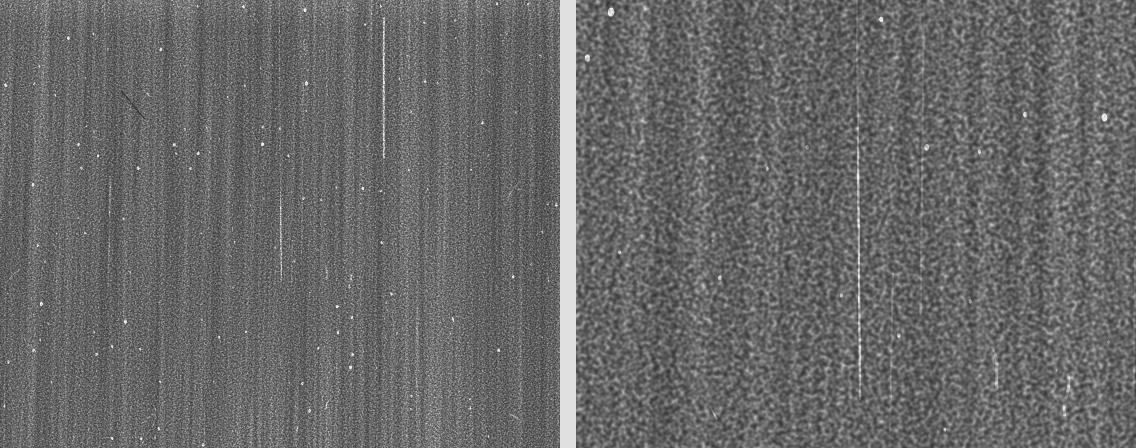
Left, the full canvas; right, a detail of the centre.
This texture is drawn by a WebGL 2 fragment shader. Its source:

```glsl
#version 300 es
precision highp float;

#define BASE_TONE 0.392
#define GRAIN_SCALE 235.0
#define GRAIN_GAIN 0.56
#define STREAK_GAIN 0.20
#define STREAK_LEAN 0.06
#define SCRATCH_COUNT 26
#define SCRATCH_WIDTH 0.0005
#define SCUFF_COUNT 34
#define FLECK_GRID 30.0
#define FLECK_SHARE 0.17

uniform vec2 u_resolution;
out vec4 fragColor;

// Integer hash of a lattice cell to two values in 0..1
vec2 hash2(vec2 cell) {
    uvec2 v = uvec2(ivec2(cell)) * 1664525u + 1013904223u;
    v.x += v.y * 1664525u;
    v.y += v.x * 1664525u;
    v ^= v >> 16u;
    v.x += v.y * 1664525u;
    v.y += v.x * 1664525u;
    v ^= v >> 16u;
    return vec2(v >> 8u) / 16777216.0;
}

float cornerSlope(vec2 cell, vec2 offset) {
    float angle = 6.28319 * hash2(cell).x;
    return dot(vec2(cos(angle), sin(angle)), offset);
}

float gradientNoise(vec2 p) {
    vec2 i = floor(p), f = p - i;
    vec2 w = f * f * f * (f * (f * 6.0 - 15.0) + 10.0);
    vec2 e = vec2(1.0, 0.0);
    float low = mix(cornerSlope(i, f), cornerSlope(i + e, f - e), w.x);
    float high = mix(cornerSlope(i + e.yx, f - e.yx), cornerSlope(i + 1.0, f - 1.0), w.x);
    return mix(low, high, w.y);
}

// Antialiased thin line from a to b
float lineMask(vec2 p, vec2 a, vec2 b, float halfWidth, float pixel) {
    vec2 ab = b - a;
    float t = clamp(dot(p - a, ab) / dot(ab, ab), 0.0, 1.0);
    float d = length(p - a - ab * t);
    return 1.0 - smoothstep(halfWidth, halfWidth + pixel, d);
}

// Long brushed streaks, some upright and some leaning
float streaks(vec2 p, float aspect) {
    float lean = STREAK_LEAN * (1.0 - p.x / aspect);
    float leaningX = p.x - lean * p.y;
    float s = 0.7 * gradientNoise(vec2(p.x * 6.0 + 3.3, p.y * 0.5 + 7.4));
    s += 0.8 * gradientNoise(vec2(leaningX * 38.0 + 11.7, p.y * 0.7 + 2.3));
    s += gradientNoise(vec2(p.x * 95.0 + 5.1, p.y * 0.9 + 13.6));
    s += 0.9 * gradientNoise(vec2(leaningX * 170.0 + 29.0, p.y * 2.3 + 31.2));
    return s;
}

// Fine grain from two turned layers
float grain(vec2 p) {
    vec2 q = mat2(0.8, 0.6, -0.6, 0.8) * p * GRAIN_SCALE;
    vec2 r = mat2(0.92, -0.39, 0.39, 0.92) * p * GRAIN_SCALE * 1.37;
    return gradientNoise(q + 61.3) + gradientNoise(r + 217.9);
}

// Small bright dust spots, one at most per cell
float flecks(vec2 p, float pixel) {
    vec2 cell = floor(p * FLECK_GRID);
    vec2 pick = hash2(cell + 400.0);
    vec2 center = (cell + 0.2 + 0.6 * hash2(cell + 700.0)) / FLECK_GRID;
    float radius = mix(0.0004, 0.0022, pick.y * pick.y);
    float spot = 1.0 - smoothstep(radius, radius + pixel, length((p - center) * vec2(1.0, 0.75)));
    return spot * step(pick.x, FLECK_SHARE) * mix(0.3, 0.9, pick.y);
}

float scratches(vec2 p, float aspect, float pixel) {
    float sum = 0.0;
    // Long upright scratches
    for (int i = 0; i < SCRATCH_COUNT; i++) {
        vec2 place = hash2(vec2(i, 51)), shape = hash2(vec2(i, 83));
        vec2 top = vec2(place.x * aspect, place.y * 1.3);
        vec2 tail = top - vec2(0.03 * (shape.y - 0.35), 1.0) * mix(0.08, 0.6, shape.x);
        float patchy = 0.6 + 1.2 * gradientNoise(vec2(float(i) * 3.7, p.y * 14.0));
        sum += lineMask(p, top, tail, SCRATCH_WIDTH, pixel) * patchy * mix(0.1, 0.35, shape.y);
    }
    // Short bent scuffs
    vec2 bent = p + 0.012 * vec2(gradientNoise(p * 28.0), gradientNoise(p * 28.0 + 90.0));
    for (int i = 0; i < SCUFF_COUNT; i++) {
        vec2 start = hash2(vec2(i, 127)) * vec2(aspect, 1.0), shape = hash2(vec2(i, 161));
        float angle = 1.57 + 2.4 * (shape.x - 0.5) * abs(shape.x - 0.5) * 2.0;
        vec2 end = start + vec2(cos(angle), sin(angle)) * mix(0.012, 0.05, shape.y);
        float patchy = clamp(0.6 + 1.5 * gradientNoise(p * 110.0 + float(i)), 0.0, 1.0);
        sum += lineMask(bent, start, end, SCRATCH_WIDTH, pixel) * patchy * 0.5;
    }
    // Two dominant scratches
    float glint = 0.28 + 0.4 * smoothstep(0.1, 0.03, abs(p.y - 0.47) - 0.02);
    sum += lineMask(p, vec2(0.623, 1.0), vec2(0.628, 0.37), SCRATCH_WIDTH, pixel) * glint;
    sum += lineMask(p, vec2(0.857, 0.96), vec2(0.857, 0.647), SCRATCH_WIDTH, pixel) * 0.65;
    return sum;
}

void main() {
    float pixel = 1.0 / u_resolution.y;
    float aspect = u_resolution.x * pixel;
    vec2 p = gl_FragCoord.xy * pixel;

    // Exponential tone keeps the highlights longer than the shadows
    float exposure = STREAK_GAIN * streaks(p, aspect) + GRAIN_GAIN * grain(p);
    exposure += 0.12 * smoothstep(0.93, 1.0, p.y) + 0.04 * smoothstep(0.35, 0.0, p.y);
    exposure += scratches(p, aspect, pixel) + flecks(p, pixel);
    exposure -= 0.6 * lineMask(p, vec2(0.272, 0.796), vec2(0.322, 0.735), SCRATCH_WIDTH, pixel);
    fragColor = vec4(vec3(clamp(BASE_TONE * exp(exposure), 0.0, 0.92)), 1.0);
}
```
